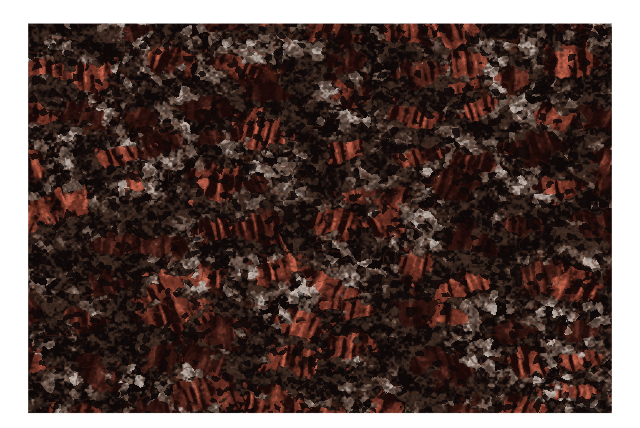
Write a Shadertoy shader that draws this texture.

```glsl
// Polished dark granite slab with striated red feldspar crystals on a white ground.

const vec3 BLACK  = vec3(0.055, 0.030, 0.030);
const vec3 BROWN  = vec3(0.235, 0.160, 0.125);
const vec3 GREY   = vec3(0.400, 0.320, 0.280);
const vec3 PALE   = vec3(0.730, 0.680, 0.650);
const vec3 MAROON = vec3(0.110, 0.035, 0.028);
const vec3 RED    = vec3(0.460, 0.205, 0.150);
const vec3 SALMON = vec3(0.760, 0.390, 0.300);
const vec3 RUST   = vec3(0.330, 0.140, 0.075);

float hash(vec2 p) {
    return fract(sin(dot(p, vec2(127.1, 311.7))) * 43758.5453);
}

vec2 hash2(vec2 p) {
    return vec2(hash(p), hash(p + 57.3));
}

mat2 rotation(float angle) {
    float c = cos(angle), s = sin(angle);
    return mat2(c, -s, s, c);
}

float noise(vec2 p) {
    vec2 i = floor(p), f = fract(p);
    f = f * f * (3.0 - 2.0 * f);
    return mix(mix(hash(i), hash(i + vec2(1, 0)), f.x),
               mix(hash(i + vec2(0, 1)), hash(i + vec2(1, 1)), f.x), f.y);
}

float fbm(vec2 p) {
    float sum = 0.0, amp = 0.533;
    for (int k = 0; k < 4; k++) {
        sum += amp * noise(p);
        p = rotation(0.6) * p * 2.03 + 17.0;
        amp *= 0.5;
    }
    return sum;
}

// Thin bright line where the noise crosses its middle value
float vein(vec2 p, float width) {
    return 1.0 - smoothstep(0.0, width, abs(noise(p) - 0.5));
}

// Random value of the nearest mineral shard
float shard(vec2 p) {
    vec2 cell = floor(p);
    float nearest = 9.0, value = 0.0;
    for (int y = -1; y <= 1; y++)
    for (int x = -1; x <= 1; x++) {
        vec2 id = cell + vec2(x, y);
        float d = length(id + hash2(id) - p);
        if (d < nearest) { nearest = d; value = hash(id + 9.1); }
    }
    return value;
}

// Large ragged crystals: x = coverage, y = striation, z = random tone
vec3 crystals(vec2 p, vec2 size, float ragged) {
    vec2 cell = floor(p / size);
    vec3 best = vec3(0.0);
    for (int y = -1; y <= 1; y++)
    for (int x = -1; x <= 1; x++) {
        vec2 id = cell + vec2(x, y);
        vec2 local = p - (id + 0.1 + 0.8 * hash2(id)) * size;
        vec2 radii = size * mix(vec2(0.24, 0.20), vec2(0.52, 0.44), hash2(id + 3.7));
        float tilt = (hash(id + 5.2) - 0.5) * 0.9;
        float d = length(rotation(tilt * 0.6) * local / radii) + ragged;
        float cover = 1.0 - smoothstep(0.88, 1.04, d);
        if (cover > best.x) {
            vec2 q = rotation(tilt) * local;
            q.x += 0.006 * noise(q * 40.0 + id);
            float stripe = noise(q * vec2(125.0, 19.0) + id * 7.0);
            best = vec3(cover, stripe, hash(id + 8.4));
        }
    }
    return best;
}

vec3 granite(vec2 p) {
    float cloud = fbm(p * vec2(13.0, 18.0));
    float mid   = fbm(p * vec2(36.0, 44.0) + 31.0);
    float fine  = noise(p * 170.0);
    vec2 warped = p + 0.014 * vec2(mid, fbm(p * 50.0 + 71.0));
    float grain = shard(warped * vec2(46.0, 56.0));

    // Speckled black and brown ground
    float speckle = 0.45 * mid + 0.3 * fine + 0.25 * grain;
    vec3 col = mix(BLACK, BROWN, smoothstep(0.36, 0.64, speckle));

    // Grey and pale feldspar shards, gathered in drifts
    float drift = 0.42 * grain + 0.95 * cloud + 0.35 * (mid - 0.5) + 0.15 * fine;
    col = mix(col, GREY * (0.65 + 0.6 * fine), smoothstep(0.89, 0.99, drift));
    col = mix(col, PALE, 0.85 * smoothstep(1.05, 1.18, drift));

    // Red and dark crystals with steep striations
    float ragged = 2.0 * (mid - 0.5) + 0.9 * (cloud - 0.5) + 0.25 * (grain - 0.5);
    vec3 crystal = crystals(p, vec2(0.145, 0.100), ragged);
    float redness = smoothstep(0.32, 0.55, crystal.z);
    float lit = crystal.y * 0.7 + mid * 0.45 + 0.12 * (fine - 0.5);
    vec3 body = mix(MAROON, RED, smoothstep(0.38, 0.62, lit) * mix(0.22, 1.0, redness));
    body = mix(body, SALMON, smoothstep(0.66, 0.88, lit) * mix(0.3, 0.9, redness));
    col = mix(col, body, crystal.x * 0.95);

    // Rusty cracks and small black mica flakes
    float crack = vein(warped * vec2(24.0, 30.0) + 5.0, 0.045);
    col = mix(col, RUST, 0.5 * crack * smoothstep(0.42, 0.6, cloud));
    float mica = shard(warped * vec2(62.0, 74.0) + 40.0) + 0.5 * (0.5 - cloud);
    col = mix(col, BLACK, 0.85 * smoothstep(0.80, 0.87, mica));
    return col * (0.84 + 0.32 * noise(p * 230.0 + 11.0));
}

// Anti-aliased box given by its lower left and upper right corners
float box(vec2 p, vec2 lo, vec2 hi, float blur) {
    vec2 edge = max(lo - p, p - hi);
    return 1.0 - smoothstep(-blur, blur, max(edge.x, edge.y));
}

void mainImage(out vec4 fragColor, in vec2 fragCoord) {
    vec2 p = fragCoord / iResolution.y;
    float aspect = iResolution.x / iResolution.y;
    float slab = box(p, vec2(0.044 * aspect, 0.035), vec2(0.956 * aspect, 0.945),
                     0.7 / iResolution.y);
    fragColor = vec4(mix(vec3(1.0), granite(p), slab), 1.0);
}
```
